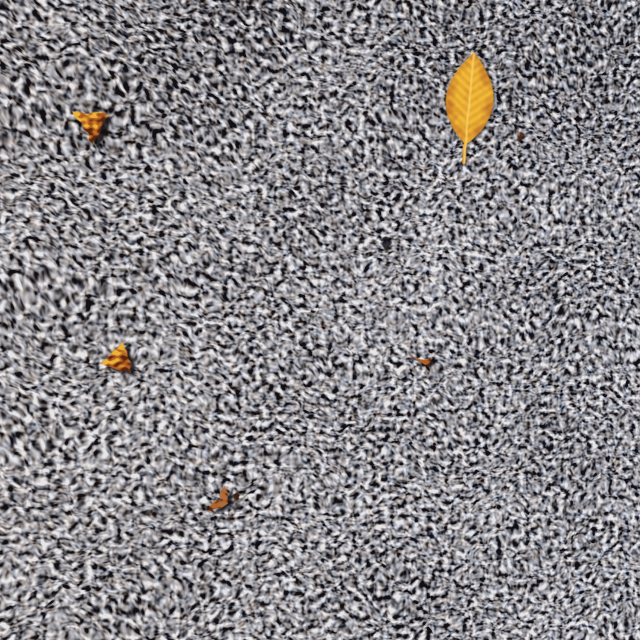
Give the GLSL for this texture, as a Shadertoy shader.

```glsl
#define GRAIN_FREQ vec2(80.0, 122.0)
#define FINE_WEIGHT 0.5
#define DARK_CONTRAST 0.27
#define LIGHT_CONTRAST 0.17
#define STONE vec3(0.565, 0.557, 0.575)
#define SHADE vec3(0.07, 0.06, 0.08)
#define GOLD vec3(0.93, 0.70, 0.21)
#define RUST vec3(0.70, 0.38, 0.14)
#define UMBER vec3(0.36, 0.15, 0.05)
#define LEAF_CENTRE vec2(0.734, 0.846)
#define LEAF_HALF vec2(0.037, 0.073)
#define SHADOW_SHIFT vec2(0.009, -0.006)

// Integer hash giving a gradient in [-1, 1]
vec2 hashGradient(vec2 cell) {
    uvec2 v = uvec2(ivec2(cell)) * 1664525u + 1013904223u;
    v.x += v.y * 1664525u;
    v.y += v.x * 1664525u;
    v ^= v >> 16u;
    v.x += v.y * 1664525u;
    v.y += v.x * 1664525u;
    v ^= v >> 16u;
    return vec2(v & 65535u) / 32767.5 - 1.0;
}

float noise(vec2 p) {
    vec2 i = floor(p), f = p - i;
    vec2 u = f * f * f * (f * (f * 6.0 - 15.0) + 10.0);
    vec2 e = vec2(1.0, 0.0);
    float a = dot(hashGradient(i), f);
    float b = dot(hashGradient(i + e.xy), f - e.xy);
    float c = dot(hashGradient(i + e.yx), f - e.yx);
    float d = dot(hashGradient(i + e.xx), f - e.xx);
    return mix(mix(a, b, u.x), mix(c, d, u.x), u.y);
}

float segmentDistance(vec2 p, vec2 a, vec2 b) {
    vec2 ab = b - a;
    return length(p - a - ab * clamp(dot(p - a, ab) / dot(ab, ab), 0.0, 1.0));
}

float cross2(vec2 a, vec2 b) { return a.x * b.y - a.y * b.x; }

float triangleDistance(vec2 p, vec2 a, vec2 b, vec2 c) {
    float d = min(segmentDistance(p, a, b), min(segmentDistance(p, b, c), segmentDistance(p, c, a)));
    vec3 side = vec3(cross2(b - a, p - a), cross2(c - b, p - b), cross2(a - c, p - c));
    side *= sign(cross2(b - a, c - a));
    return min(side.x, min(side.y, side.z)) > 0.0 ? -d : d;
}

float cover(float d, float soft) { return 1.0 - smoothstep(-soft, soft, d); }

// Short crooked flecks, tilted at upper left and finer to the right
vec3 asphalt(vec2 p) {
    vec2 q = p;
    q.x *= 1.0 + 0.25 * p.x;
    q.y -= 0.18 * (1.0 - p.x) * (1.0 - p.x) * p.y;
    q.y += 0.03 * noise(p * 6.0) + 0.007 * noise(p * 38.0 + 7.0);
    q.x += 0.006 * noise(p * 45.0 + 31.0);
    float grain = noise(q * GRAIN_FREQ) + FINE_WEIGHT * noise(q * GRAIN_FREQ * 1.9 + 57.0);
    float level = 5.1 * grain + 0.5 * noise(p * 4.0 + 3.0) + 0.5 * noise(p * 17.0);
    level += 0.12 - 0.25 * smoothstep(0.5, 1.0, p.y);
    float tone = level * (level < 0.0 ? DARK_CONTRAST : LIGHT_CONTRAST);
    vec3 tint = vec3(1.0, 0.1, -1.0) * (0.05 * noise(p * 70.0 + 11.0) + 0.012 * (0.5 - p.x));
    return clamp(STONE + tone + tint, SHADE, vec3(0.9));
}

void paintSpeck(inout vec3 col, vec2 p, vec2 centre, float radius, vec3 tint) {
    float d = length(p - centre) - radius + 0.016 * noise(p * 95.0);
    col = mix(col, tint, 0.85 * cover(d, 0.003));
}

// Crumpled leaf scrap with a shadow at its lower right
void paintScrap(inout vec3 col, vec2 p, vec2 a, vec2 b, vec2 c, vec3 bright) {
    float px = 1.0 / iResolution.y;
    vec2 w = p + 0.008 * vec2(noise(p * 65.0), noise(p * 65.0 + 19.0));
    float size = length(a - b);
    float shadow = triangleDistance(w - SHADOW_SHIFT * size / 0.06, a, b, c);
    col = mix(col, SHADE, 0.85 * cover(shadow, 0.004));
    float light = 0.5 + dot(p - (a + b + c) / 3.0, vec2(-0.6, 0.8)) / size + 1.3 * noise(p * vec2(90.0, 130.0));
    vec3 body = mix(UMBER, RUST, smoothstep(0.05, 0.45, light));
    body = mix(body, bright, smoothstep(0.45, 0.85, light));
    col = mix(col, body, cover(triangleDistance(w, a, b, c), 1.2 * px));
}

float leafDistance(vec2 l) {
    float t = l.y / LEAF_HALF.y;
    float blade = abs(l.x) - LEAF_HALF.x * (1.0 - t * t) * (1.0 - 0.1 * t);
    vec2 base = vec2(0.0, -0.9 * LEAF_HALF.y);
    float stem = segmentDistance(l, base, base - vec2(0.001, 0.034)) - 0.0028;
    return min(blade * 0.8, stem);
}

void paintLeaf(inout vec3 col, vec2 p) {
    float px = 1.0 / iResolution.y;
    vec2 up = normalize(vec2(0.09, 1.0));
    vec2 l = p - LEAF_CENTRE;
    l = vec2(cross2(l, up), dot(l, up));
    l.x += 0.0015 * noise(p * 50.0);
    col = mix(col, SHADE, 0.45 * cover(leafDistance(l - vec2(0.003, -0.003)), 0.004));
    float d = leafDistance(l);
    float blotch = noise(p * 38.0) + 0.6 * noise(p * 120.0);
    float rim = smoothstep(-0.016, 0.0, d);
    vec3 body = mix(GOLD, RUST, clamp(0.45 * rim + 0.6 * blotch, 0.0, 0.8));
    // Side veins and pale midrib
    float vein = abs(fract((l.y - 0.8 * abs(l.x)) * 75.0) - 0.5);
    body *= 0.95 + 0.08 * smoothstep(0.1, 0.4, vein);
    body = mix(body, vec3(0.98, 0.82, 0.42), 0.8 * cover(abs(l.x) - 0.0016, 1.2 * px));
    col = mix(col, body, cover(d, px));
}

void mainImage(out vec4 fragColor, in vec2 fragCoord) {
    vec2 p = fragCoord / iResolution.xy;
    vec3 col = asphalt(p);
    paintSpeck(col, p, vec2(0.604, 0.619), 0.008, SHADE);
    paintSpeck(col, p, vec2(0.814, 0.784), 0.006, UMBER * 0.7);
    paintSpeck(col, p, vec2(0.367, 0.222), 0.005, UMBER * 0.6);
    paintScrap(col, p, vec2(0.111, 0.828), vec2(0.169, 0.823), vec2(0.146, 0.773), GOLD);
    paintScrap(col, p, vec2(0.193, 0.467), vec2(0.157, 0.430), vec2(0.207, 0.417), GOLD);
    paintScrap(col, p, vec2(0.645, 0.442), vec2(0.675, 0.440), vec2(0.669, 0.427), RUST);
    paintScrap(col, p, vec2(0.354, 0.240), vec2(0.327, 0.202), vec2(0.357, 0.212), mix(RUST, STONE, 0.3));
    paintLeaf(col, p);
    fragColor = vec4(col, 1.0);
}
```
